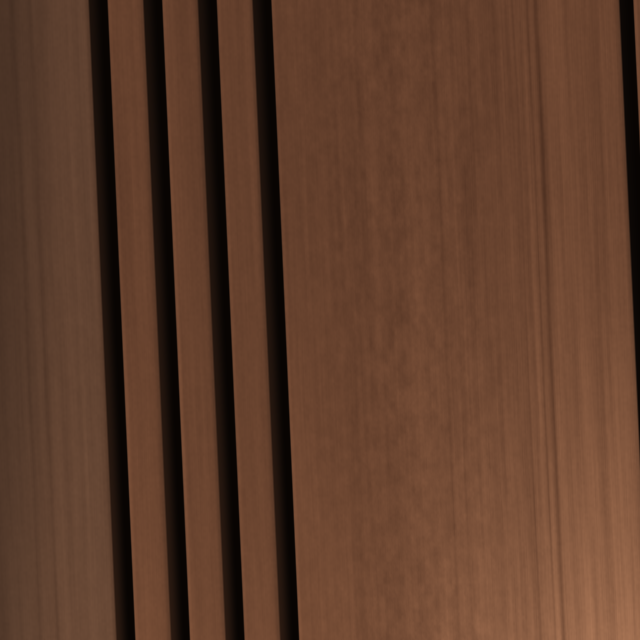
Reproduce this texture procedurally as a Shadertoy shader.

```glsl
// Dark walnut panelling with leaning vertical grooves and fine wood grain

const float LEAN = 0.0435;           // sideways drift of the boards over the height
const float GROOVE_START = 0.1815;   // left edge of the first groove at the base
const float GROOVE_STEP = 0.0853;
const float GROOVE_WIDTH = 0.0300;

float hash(vec2 p) {
    vec3 q = fract(vec3(p.xyx) * 0.1031);
    q += dot(q, q.yzx + 33.33);
    return fract((q.x + q.y) * q.z);
}

float valueNoise(vec2 p) {
    vec2 cell = floor(p);
    vec2 f = fract(p);
    f = f * f * (3.0 - 2.0 * f);
    float low = mix(hash(cell), hash(cell + vec2(1.0, 0.0)), f.x);
    float high = mix(hash(cell + vec2(0.0, 1.0)), hash(cell + vec2(1.0)), f.x);
    return mix(low, high, f.y);
}

// Layered noise centred on zero
float fbm(vec2 p) {
    float sum = 0.0;
    float weight = 0.5;
    for (int i = 0; i < 4; i++) {
        sum += weight * (valueNoise(p) - 0.5);
        p = p * 2.03 + 17.3;
        weight *= 0.55;
    }
    return sum;
}

float bump(float x, float centre, float width) {
    float d = (x - centre) / width;
    return exp(-d * d);
}

// Broad light: dim at the top, warm and bright at the lower right
vec3 boardLight(vec2 uv, float u) {
    float down = 1.0 - uv.y;
    vec3 colour = mix(vec3(0.385, 0.245, 0.170), vec3(0.445, 0.288, 0.200), down * down);
    float corner = smoothstep(0.45, 1.0, uv.x) * pow(down, 2.2);
    colour += vec3(0.135, 0.110, 0.088) * corner;
    colour += vec3(0.025, 0.018, 0.013) * smoothstep(0.68, 0.95, uv.x);

    // The left board is cooler and falls off toward the border
    float leftBoard = 1.0 - smoothstep(0.17, 0.20, u);
    colour = mix(colour, colour * vec3(0.93, 1.0, 1.06), leftBoard);
    colour *= mix(1.0, 0.80 + 0.20 * smoothstep(0.0, 0.11, uv.x), leftBoard);
    return colour;
}

// Long streaks, thin pores and a rippled figure, as a brightness offset
float woodGrain(vec2 uv, float u) {
    float wander = 0.006 * fbm(vec2(u * 6.0, uv.y * 2.5));
    float x = u + wander;
    float straight = smoothstep(0.68, 0.80, u);
    float streaks = fbm(vec2(x * 42.0, uv.y * 1.3));
    float pores = fbm(vec2(x * 150.0, uv.y * 3.0 + 9.0));
    float ripple = fbm(vec2(x * 95.0, uv.y * 52.0));
    float figure = bump(u, 0.66, 0.14) * 0.16 + 0.05;
    float speckle = valueNoise(vec2(u * 260.0, uv.y * 200.0)) - 0.5;
    return streaks * 0.15 + pores * mix(0.12, 0.23, straight)
         + ripple * figure + speckle * 0.035;
}

// A few dark growth lines that come and go along their length
float growthLines(vec2 uv, float u) {
    float fade = 0.45 + 0.55 * valueNoise(vec2(u * 9.0, uv.y * 5.0));
    float x = u + 0.004 * (valueNoise(vec2(3.0, uv.y * 4.0)) - 0.5);
    float lines = 0.20 * bump(x, 0.881, 0.0035) + 0.12 * bump(x, 0.868, 0.002);
    lines += 0.10 * bump(x, 0.845, 0.002) + 0.10 * bump(x, 0.718, 0.003);
    lines += 0.14 * bump(x, 0.091, 0.004) + 0.08 * bump(x, 0.064, 0.003);
    return lines * fade;
}

// Cut a groove into the board: a dim inner wall turning black on the right
vec3 cutGroove(vec3 board, float u, float left, float width, float wallGlow, float pixel) {
    float across = (u - left) / width;
    float soft = max(pixel, 0.0016);
    float inside = smoothstep(-soft, soft * 1.5, u - left)
                 * (1.0 - smoothstep(-soft, soft, u - left - width));
    float wall = 1.0 - smoothstep(0.05, 0.75, across);
    vec3 depth = mix(vec3(0.030, 0.016, 0.009), vec3(0.135, 0.083, 0.055) * wallGlow, wall);

    // Lit lip on the far edge, shade on the near edge
    float lip = bump(u, left + width + 0.003, 0.0025);
    float shade = bump(u, left - 0.001, 0.004);
    board *= 1.0 + 0.07 * lip - 0.14 * shade;
    return mix(board, depth, inside);
}

void mainImage(out vec4 fragColor, in vec2 fragCoord) {
    vec2 uv = fragCoord / iResolution.xy;
    float pixel = 1.0 / iResolution.x;
    float u = uv.x + LEAN * uv.y;

    float grain = woodGrain(uv, u) - growthLines(uv, u);
    vec3 colour = boardLight(uv, u) * (1.0 + grain * vec3(0.90, 1.0, 1.05));

    // Four evenly spaced grooves, then the narrow one at the right border
    float glow = 0.75 + 0.45 * (1.0 - uv.y);
    for (int i = 0; i < 4; i++) {
        float left = GROOVE_START + GROOVE_STEP * float(i);
        colour = cutGroove(colour, u, left, GROOVE_WIDTH, glow, pixel);
    }
    colour = cutGroove(colour, u + 0.002 * uv.y, 1.0125, 0.0225, 0.35, pixel);

    fragColor = vec4(clamp(colour, 0.0, 1.0), 1.0);
}
```
